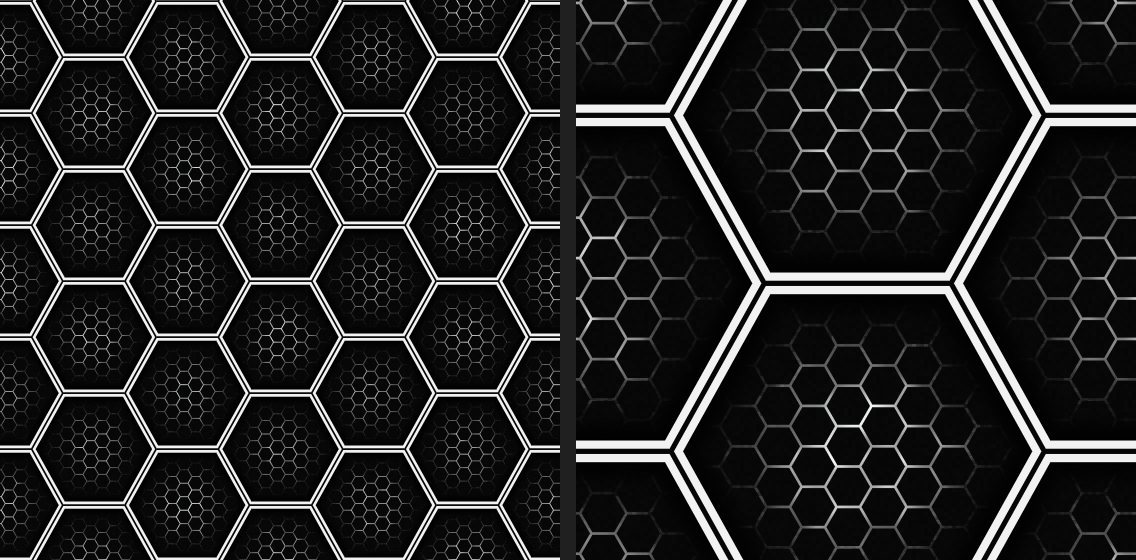
Left: the whole. Right: its middle third, enlarged.
Write a Shadertoy shader that draws this pattern.

```glsl
// White double-lined honeycomb over black, each cell filled with a fading fine hex mesh.

const float COLUMNS = 6.0;                    // large cells across
const float ROWS = 5.0;                       // large cells down
const vec2  GRID_ORIGIN = vec2(0.001, 0.498); // centre of one large cell
const float MESH_PER_CELL = 8.0;              // mesh columns per cell column
const vec2  MESH_SHIFT = vec2(-0.0056, 0.003);
const float GAP_HALF = 0.0015;                // dark seam between the two white lines
const float FRAME_HALF = 0.0062;              // outer edge of the white lines
const float MESH_HALF = 0.0008;
const float SHADOW_REACH = 0.024;
const vec2  FADE_RANGE = vec2(0.009, 0.082);  // mesh brightness by distance from frame
const float MESH_BRIGHTNESS = 0.88;
const float WEAR_SCALE = 95.0;
const float SPECKLE_SCALE = 420.0;
const vec3  BASE = vec3(0.022);
const vec3  SEAM = vec3(0.025);
const vec3  FRAME = vec3(0.95);
const vec3  MESH = vec3(0.96, 0.97, 0.97);
const float SQRT3 = 1.7320508;

float hash(vec2 p) {
    vec3 h = fract(p.xyx * 0.1031);
    h += dot(h, h.yzx + 33.33);
    return fract((h.x + h.y) * h.z);
}

float valueNoise(vec2 p) {
    vec2 i = floor(p), f = fract(p);
    f = f * f * (3.0 - 2.0 * f);
    return mix(mix(hash(i), hash(i + vec2(1, 0)), f.x),
               mix(hash(i + vec2(0, 1)), hash(i + vec2(1, 1)), f.x), f.y);
}

// Offset from the centre of the nearest flat-topped hexagon of the given side.
vec2 hexLocal(vec2 p, float side) {
    vec2 period = side * vec2(3.0, SQRT3);
    vec2 a = p - period * round(p / period);
    vec2 shifted = p - 0.5 * period;
    vec2 b = shifted - period * round(shifted / period);
    return dot(a, a) < dot(b, b) ? a : b;
}

// Distance inwards from the hexagon's nearest edge.
float hexEdge(vec2 q, float side) {
    q = abs(q);
    return 0.5 * SQRT3 * side - max(q.y, dot(q, vec2(0.5 * SQRT3, 0.5)));
}

float coverage(float d, float halfWidth, float pixel) {
    return clamp((halfWidth - d) / pixel + 0.5, 0.0, 1.0);
}

void mainImage(out vec4 fragColor, in vec2 fragCoord) {
    float pixel = 1.0 / iResolution.y;
    vec2 uv = fragCoord * pixel;

    // Large cells: squeeze y so that regular hexagons fill the rows exactly.
    float side = 1.0 / (1.5 * COLUMNS);
    float stretch = 1.0 / (ROWS * SQRT3 * side);
    vec2 p = (uv - GRID_ORIGIN) / vec2(1.0, stretch);
    vec2 local = hexLocal(p, side);
    float edge = hexEdge(local, side);
    vec2 cellId = round((p - local) / (side * vec2(1.5, 0.5 * SQRT3)));
    float cellRandom = hash(cellId + 40.0);

    // Black panel with a soft shadow beside the frame and faint dust.
    float speckle = hash(floor(uv * SPECKLE_SCALE) + 7.0);
    float light = smoothstep(FRAME_HALF, SHADOW_REACH, edge);
    vec3 color = BASE * mix(0.25, 1.0, light) + 0.012 * speckle * light;

    // Fine mesh: brightest mid-cell, uneven, and broken up near the frame.
    vec2 meshPoint = local * vec2(1.0, stretch) - MESH_SHIFT;
    float meshSide = side / MESH_PER_CELL;
    float meshEdge = hexEdge(hexLocal(meshPoint, meshSide), meshSide);
    float fade = smoothstep(FADE_RANGE.x, FADE_RANGE.y, edge);
    float wear = mix(0.55, 1.15, valueNoise(uv * WEAR_SCALE + 19.0 * cellRandom));
    float broken = mix(mix(0.35, 1.25, speckle), 1.0, smoothstep(0.0, 0.6, fade));
    float strength = MESH_BRIGHTNESS * fade * wear * broken * mix(0.82, 1.08, cellRandom);
    color = mix(color, MESH, coverage(meshEdge, MESH_HALF, pixel) * min(strength, 1.0));

    // Frame: white band on each side of a dark seam.
    color = mix(color, FRAME, coverage(edge, FRAME_HALF, pixel));
    color = mix(color, SEAM, coverage(edge, GAP_HALF, pixel));

    fragColor = vec4(color, 1.0);
}
```
